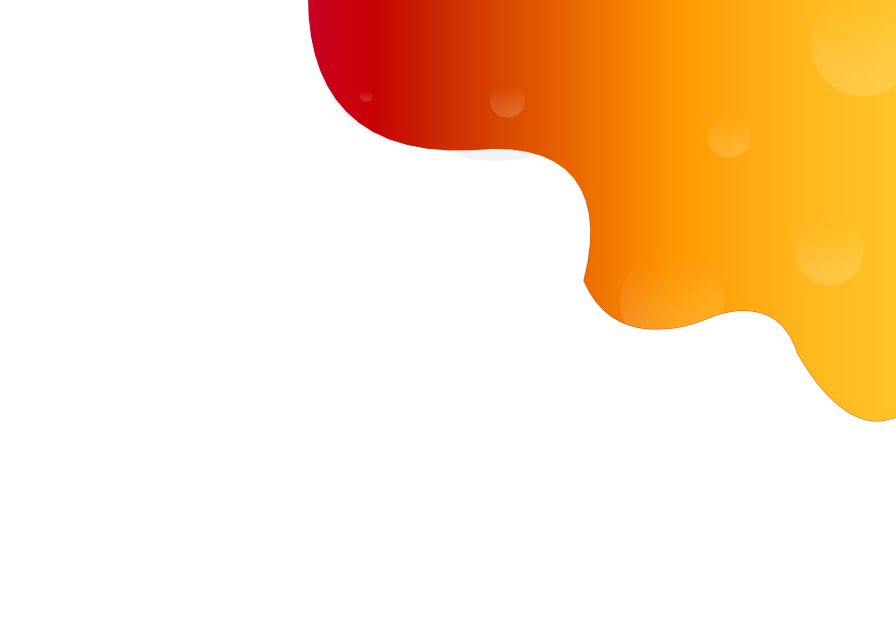
A Shadertoy shader for this background:

```glsl
const vec2 CANVAS = vec2(7.68, 5.46);   // layout units, y measured down from the top
const vec3 PAPER = vec3(1.0);
const vec3 SHADOW = vec3(0.953, 0.953, 0.965);
const vec3 RIM = vec3(0.80, 0.12, 0.12);
const float RIM_STRENGTH = 0.4;
const float BUBBLE_ALPHA = 0.15;
const int CURVES = 7;
const int STEPS = 14;
const int STOPS = 8;
const int BUBBLES = 6;

// Control points of the joined cubic curves along the lower edge
const vec2 EDGE[22] = vec2[](
    vec2(2.64, -0.02), vec2(2.64, 0.80), vec2(3.05, 1.34),
    vec2(4.05, 1.29), vec2(4.90, 1.20), vec2(5.20, 1.65),
    vec2(5.00, 2.41), vec2(5.12, 2.68), vec2(5.32, 2.83),
    vec2(5.62, 2.83), vec2(6.00, 2.83), vec2(6.10, 2.67),
    vec2(6.37, 2.67), vec2(6.62, 2.67), vec2(6.76, 2.81),
    vec2(6.83, 3.03), vec2(7.02, 3.37), vec2(7.27, 3.62),
    vec2(7.51, 3.62), vec2(7.58, 3.62), vec2(7.66, 3.60), vec2(7.85, 3.53));

// Gradient stops: colour and horizontal place
const vec4 RAMP[STOPS] = vec4[](
    vec4(0.79, 0.00, 0.14, 2.64), vec4(0.785, 0.00, 0.01, 3.18),
    vec4(0.79, 0.16, 0.01, 3.75), vec4(0.86, 0.30, 0.00, 4.40),
    vec4(0.925, 0.43, 0.00, 5.03), vec4(1.00, 0.595, 0.00, 5.80),
    vec4(1.00, 0.715, 0.11, 6.85), vec4(1.00, 0.765, 0.16, 7.68));

// Bubbles: centre and radius
const vec3 BUBBLE[BUBBLES] = vec3[](
    vec3(7.40, 0.37, 0.455), vec3(6.25, 1.17, 0.185), vec3(7.11, 2.16, 0.29),
    vec3(4.35, 0.86, 0.15), vec3(3.14, 0.82, 0.055), vec3(5.76, 2.59, 0.445));

vec2 bezier(vec2 a, vec2 b, vec2 c, vec2 d, float t) {
    float s = 1.0 - t;
    return s * s * s * a + 3.0 * s * t * (s * b + t * c) + t * t * t * d;
}

float segmentDistance(vec2 p, vec2 a, vec2 b) {
    vec2 ab = b - a;
    return length(p - a - ab * clamp(dot(p - a, ab) / dot(ab, ab), 0.0, 1.0));
}

// Signed distance to the fluid, negative inside; a downward ray finds the side
float fluidDistance(vec2 p) {
    float nearest = 100.0;
    float side = 1.0;
    for (int i = 0; i < CURVES; i++) {
        int k = i * 3;
        vec2 a = EDGE[k];
        for (int j = 1; j <= STEPS; j++) {
            vec2 b = bezier(EDGE[k], EDGE[k + 1], EDGE[k + 2], EDGE[k + 3],
                            float(j) / float(STEPS));
            nearest = min(nearest, segmentDistance(p, a, b));
            if ((a.x > p.x) != (b.x > p.x)) {
                float crossingY = mix(a.y, b.y, (p.x - a.x) / (b.x - a.x));
                if (crossingY > p.y) side = -side;
            }
            a = b;
        }
    }
    return side * nearest;
}

vec3 rampColor(float x) {
    vec3 color = RAMP[0].rgb;
    for (int i = 1; i < STOPS; i++) {
        float t = clamp((x - RAMP[i - 1].w) / (RAMP[i].w - RAMP[i - 1].w), 0.0, 1.0);
        color = mix(color, RAMP[i].rgb, t);
    }
    return color;
}

float coverage(float d, float pixel) {
    return clamp(0.5 - d / pixel, 0.0, 1.0);
}

void mainImage(out vec4 fragColor, in vec2 fragCoord) {
    vec2 p = fragCoord / iResolution.xy * CANVAS;
    p.y = CANVAS.y - p.y;
    float pixel = CANVAS.y / iResolution.y;
    float d = fluidDistance(p);

    // Pale shadow peeking out below the upper lobes
    float lens = (length((p - vec2(4.25, 1.29)) / vec2(0.36, 0.09)) - 1.0) * 0.09;
    float sliver = smoothstep(2.65, 3.0, p.x) * (1.0 - smoothstep(3.1, 3.6, p.x));
    float shade = max(coverage(lens, pixel), sliver * coverage(d - 0.03, pixel));
    vec3 color = mix(PAPER, SHADOW, shade);

    // Fluid with bubbles that brighten toward their lower side
    vec3 fluid = rampColor(p.x);
    for (int i = 0; i < BUBBLES; i++) {
        vec2 q = p - BUBBLE[i].xy;
        float r = BUBBLE[i].z;
        float glow = smoothstep(-1.1, 0.9, q.y / r) * BUBBLE_ALPHA;
        fluid = mix(fluid, vec3(1.0), glow * coverage(length(q) - r, pixel));
    }

    // Thin dark rim on the lower lobes
    float rim = coverage(abs(d) - 0.006, pixel) * smoothstep(4.9, 5.1, p.x);
    fluid = mix(fluid, RIM, rim * RIM_STRENGTH);

    fragColor = vec4(mix(color, fluid, coverage(d, pixel)), 1.0);
}
```
